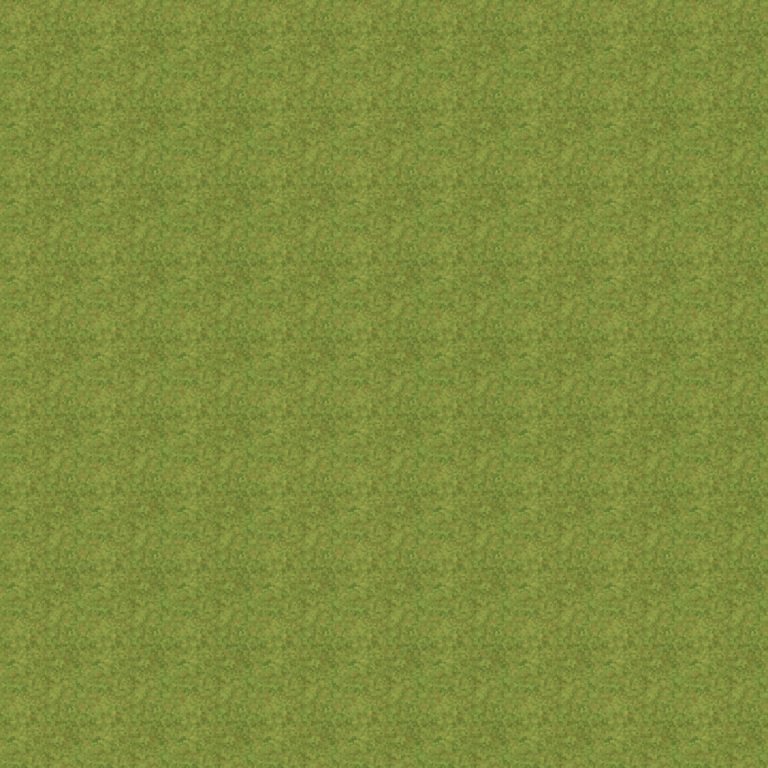
Reproduce this texture procedurally as a WebGL 1 fragment shader.

```glsl
precision highp float;
// Short mown grass: a mottled green turf tile with ochre flecks, 9 across and 10 down.
uniform vec2 u_resolution;

const float TAU = 6.2831853;

vec4 hash4(vec2 p) {
  vec4 q = fract(p.xyxy * vec4(0.1031, 0.1030, 0.0973, 0.1099));
  q += dot(q, q.wzxy + 33.33);
  return fract((q.xxyz + q.yzzw) * q.zywx);
}

// Soft cellular noise that wraps every `cells`: x is lightness, y is warmth.
vec2 clumps(vec2 p, vec2 cells, float seed) {
  p *= cells;
  vec2 base = floor(p);
  vec2 sum = vec2(0.0);
  float total = 0.0;
  for (int j = -1; j <= 1; j++) {
    for (int i = -1; i <= 1; i++) {
      vec2 cell = base + vec2(float(i), float(j));
      vec4 h = hash4(mod(cell, cells) + seed);
      vec2 d = cell + 0.1 + 0.8 * h.xy - p;
      float weight = exp(-7.0 * dot(d, d));
      sum += weight * h.zw;
      total += weight;
    }
  }
  return sum / total;
}

void main() {
  vec2 uv = gl_FragCoord.xy / u_resolution;
  vec2 tile = uv * vec2(9.0, 10.0);

  // Patches, tufts and blade tips, from wide to fine
  vec2 patches = clumps(tile, vec2(6.0, 5.0), 3.0);
  vec2 tufts = clumps(tile, vec2(17.0, 15.0), 41.0);
  vec2 blades = clumps(tile, vec2(40.0, 36.0), 97.0);

  // Faint drift across the whole lawn, in whole waves
  float drift = sin(TAU * (2.0 * uv.x + uv.y)) * sin(TAU * (uv.x - uv.y) + 1.0);

  float light = 0.04 * (patches.x - 0.5) + 0.08 * (tufts.x - 0.5)
              + 0.13 * (blades.x - 0.5) + 0.003 * drift;
  float warmth = 0.5 * (patches.y - 0.5) + 0.5 * (tufts.y - 0.5)
               + 0.6 * (blades.y - 0.5) + 0.04 * drift;

  vec3 color = vec3(0.495, 0.55, 0.24);
  color += light * vec3(1.0, 1.0, 0.55);
  color += warmth * vec3(0.065, -0.01, 0.005);

  // Dry ochre flecks and cool shaded gaps
  float dry = smoothstep(0.68, 0.92, tufts.y) * smoothstep(0.45, 0.8, blades.y);
  float shade = smoothstep(0.35, 0.1, tufts.y) * smoothstep(0.4, 0.15, blades.x);
  color = mix(color, vec3(0.61, 0.51, 0.25), 0.5 * dry);
  color = mix(color, vec3(0.36, 0.46, 0.22), 0.45 * shade);

  gl_FragColor = vec4(color, 1.0);
}
```
